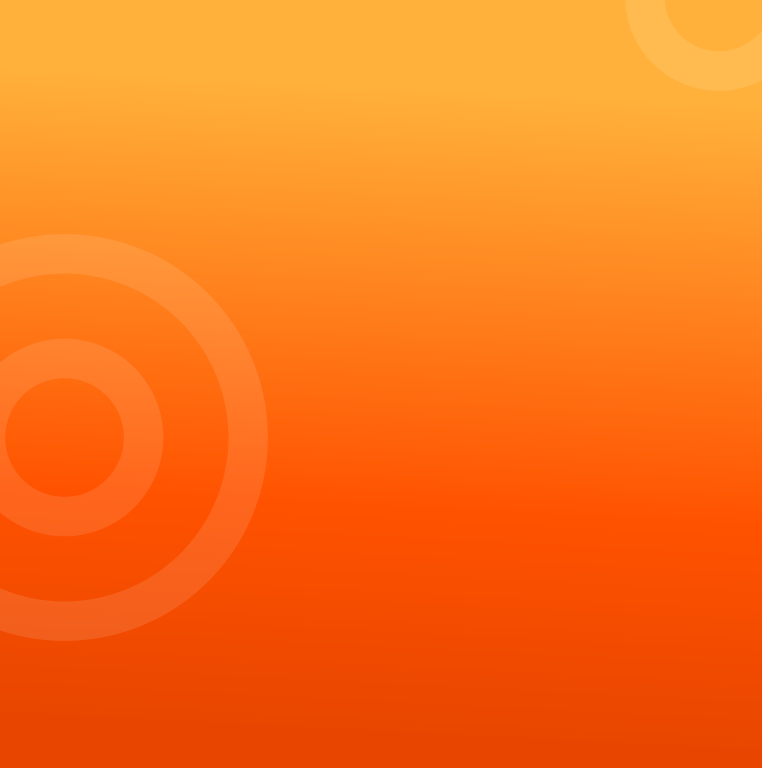
A WebGL 2 fragment shader for this background:

```glsl
#version 300 es
precision highp float;

// Warm amber-to-red gradient, tilted slightly, under translucent white rings.
// The gradient is two linear ramps; each ring is the distance to a circle.
// Lengths are in units of the canvas height.

uniform vec2 u_resolution;
out vec4 outColor;

const vec3 AMBER = vec3(1.0, 0.696, 0.231);
const vec3 ORANGE = vec3(1.0, 0.322, 0.0);
const vec3 EMBER = vec3(0.906, 0.271, 0.0);

const float TILT = 0.05;
const float RING_HALF_WIDTH = 0.0257;
const float RING_OPACITY = 0.11;

float ramp(float start, float end, float t) {
    return clamp((t - start) / (end - start), 0.0, 1.0);
}

// t runs from 0 at the top to 1 at the bottom
vec3 sunsetGradient(float t) {
    vec3 color = mix(AMBER, ORANGE, ramp(0.11, 0.66, t));
    return mix(color, EMBER, ramp(0.66, 0.97, t));
}

// Antialiased coverage of a ring around a center
float ring(vec2 p, vec2 center, float radius, float halfWidth, float pixel) {
    float d = abs(length(p - center) - radius) - halfWidth;
    return clamp(0.5 - d / pixel, 0.0, 1.0);
}

void main() {
    float pixel = 1.0 / u_resolution.y;
    vec2 p = gl_FragCoord.xy * pixel;
    float aspect = u_resolution.x * pixel;

    // Tilted background
    float t = 1.0 - p.y - TILT * (p.x - 0.5 * aspect);
    vec3 color = sunsetGradient(t);

    // Concentric pair at the left
    float coverage = 0.0;
    vec2 leftCenter = vec2(0.084, 0.4303);
    for (int i = 0; i < 2; i++) {
        float radius = 0.1029 + 0.1362 * float(i);
        coverage += ring(p, leftCenter, radius, RING_HALF_WIDTH, pixel);
    }

    // Cropped ring in the upper right corner
    vec2 cornerCenter = vec2(aspect - 0.056, 1.004);
    coverage += ring(p, cornerCenter, 0.0965, RING_HALF_WIDTH, pixel);

    color = mix(color, vec3(1.0), RING_OPACITY * coverage);
    outColor = vec4(color, 1.0);
}
```
